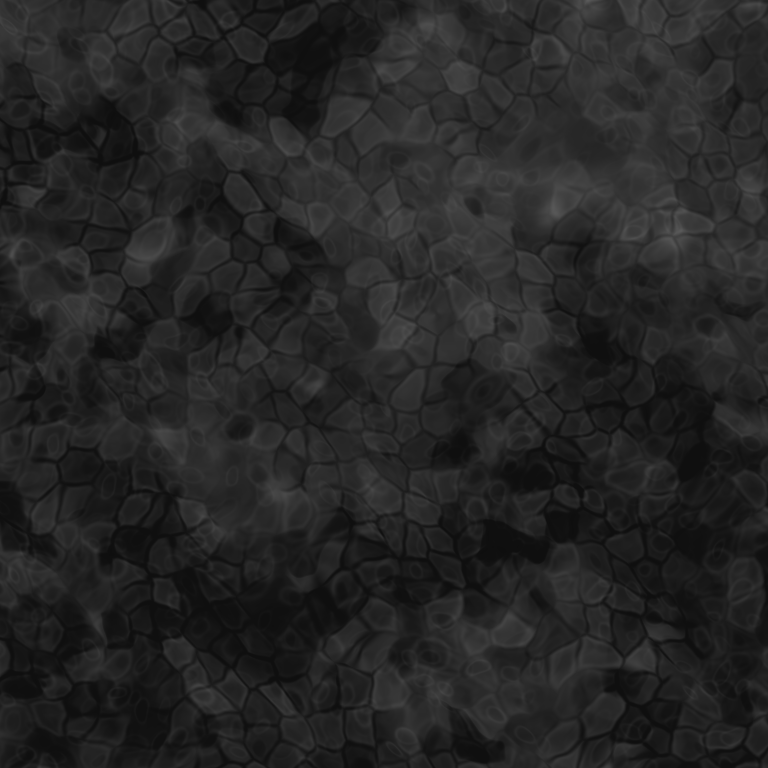
Give the GLSL for this texture, as a Shadertoy shader.

```glsl
#define CELL_COUNT 25.0
#define BASE_TONE 0.124
#define HAZE_GAIN 0.080
#define PATCH_GAIN 0.10
#define CELL_GAIN 0.075
#define RIM_GAIN 0.034
#define GAP_GAIN 0.052
#define RING_GAIN 0.050
#define SPOT_GAIN 0.13
#define DARK_FLOOR 0.055

vec3 hash3(vec2 p) {
    vec3 q = fract(p.xyx * vec3(0.1031, 0.1030, 0.0973));
    q += dot(q, q.yxz + 33.33);
    return fract((q.xxy + q.yzz) * q.zyx);
}

// Cellular noise: x border gap, y centre distance, z blended tone, w cell id
vec4 cells(vec2 p) {
    vec2 base = floor(p);
    float nearest = 9.0, second = 9.0, id = 0.0, tone = 0.0, total = 0.0;
    for (int j = -1; j <= 1; j++)
    for (int i = -1; i <= 1; i++) {
        vec2 tile = base + vec2(i, j);
        vec3 h = hash3(tile + 71.0);
        float d = length(tile + 0.05 + 0.9 * h.xy - p);
        float weight = exp(-8.0 * d * d);
        tone += weight * h.z;
        total += weight;
        if (d < nearest) { second = nearest; nearest = d; id = h.z; }
        else second = min(second, d);
    }
    return vec4(second - nearest, nearest, tone / total, id);
}

float soft(vec2 p) { return cells(p).z - 0.5; }

// Overlapping oval bodies, each with a lit rim and a random fill
float rings(vec2 p) {
    float sum = 0.0;
    for (int j = -1; j <= 1; j++)
    for (int i = -1; i <= 1; i++) {
        vec2 tile = floor(p) + vec2(i, j);
        vec3 h = hash3(tile + 137.0);
        vec3 k = hash3(tile + 311.0);
        vec2 q = p - tile - 0.2 - 0.6 * h.xy;
        vec2 axis = vec2(cos(6.2832 * k.x), sin(6.2832 * k.x));
        q = vec2(dot(q, axis), dot(q, vec2(-axis.y, axis.x)) * mix(1.0, 1.8, k.y));
        float radius = mix(0.28, 0.52, k.z);
        float d = length(q);
        float band = (d - radius) / 0.085;
        float fill = 1.0 - smoothstep(radius - 0.16, radius + 0.10, d);
        sum += h.z * h.z * exp(-band * band) + (fract(h.z * 7.0) - 0.62) * fill;
    }
    return sum;
}

// Sparse soft bright bodies
float spots(vec2 p) {
    float sum = 0.0;
    for (int j = -1; j <= 1; j++)
    for (int i = -1; i <= 1; i++) {
        vec2 tile = floor(p) + vec2(i, j);
        vec3 h = hash3(tile + 213.0);
        float radius = mix(0.12, 0.25, h.x);
        float d = length(tile + 0.2 + 0.6 * h.xy - p);
        sum += smoothstep(0.72, 1.0, h.z) * (1.0 - smoothstep(0.3 * radius, 1.5 * radius, d));
    }
    return sum;
}

// Layered sines that stretch the cells in varying directions
vec2 warp(vec2 p) {
    p += 0.010 * sin(p.yx * vec2(19.0, 23.0) + p * 9.0 + vec2(1.0, 4.0));
    p += 0.0035 * sin(p.yx * vec2(67.0, 59.0) + p * 31.0 + vec2(2.0, 0.5));
    return p + 0.0010 * sin(p.yx * vec2(210.0, 190.0) + p * 90.0);
}

float glow(vec2 p, vec2 centre, vec2 size) {
    vec2 q = (p - centre) / size;
    return exp(-dot(q, q));
}

// Membrane and gap of one sheet of cells
float cellSheet(vec2 p, float gapStrength) {
    vec4 c = cells(p);
    float band = (c.x - 0.20) / 0.15;
    float rim = exp(-band * band) * mix(0.0, 1.2, c.w);
    float gap = 1.0 - smoothstep(0.0, 0.22, c.x);
    return CELL_GAIN * (c.z - 0.5) + RIM_GAIN * rim - GAP_GAIN * gap * gapStrength;
}

void mainImage(out vec4 fragColor, in vec2 fragCoord) {
    vec2 uv = fragCoord / iResolution.xy;
    vec2 p = warp(uv);

    // Broad out-of-focus light
    float haze = glow(uv, vec2(0.72, 0.84), vec2(0.36, 0.25))
               + 0.65 * glow(uv, vec2(0.40, 0.43), vec2(0.15, 0.17))
               + 0.35 * glow(uv, vec2(0.03, 0.95), vec2(0.15));
    float veil = min(haze, 1.0);
    float medium = soft(p * 10.0 + 17.0);
    float tone = BASE_TONE + HAZE_GAIN * haze
               + PATCH_GAIN * (0.65 * soft(p * 4.3 + 3.0) + 0.75 * medium);

    // Sheet of cells under two layers of oval bodies, softer inside the haze
    float gapStrength = clamp(0.55 + 2.6 * soft(p * 14.0 + 57.0), 0.0, 1.3);
    float sheet = cellSheet(p * CELL_COUNT, gapStrength);
    mat2 turn = mat2(0.8, 0.6, -0.6, 0.8);
    float bodies = rings(turn * p * CELL_COUNT * 0.85) + 0.7 * rings(p.yx * CELL_COUNT * 1.3 + 40.0);
    tone += (sheet + RING_GAIN * bodies) * (1.0 - 0.3 * veil);

    // Bright bodies, dark hollows and faint mottling
    tone += SPOT_GAIN * (spots(p * 8.5) + 0.7 * spots(p.yx * 13.0 + 9.0)) * (0.5 + 0.4 * veil);
    tone -= 0.07 * smoothstep(0.26, 0.46, soft(p * 24.0 + 90.0)) * (1.0 - 0.6 * veil);
    tone += 0.024 * soft(p * 48.0 + 30.0) + 0.016 * soft(turn * p * 80.0 + 5.0);

    // Gentle compression of the dark end
    float lift = tone - DARK_FLOOR;
    tone = DARK_FLOOR + 0.5 * (lift + sqrt(lift * lift + 0.0006));
    fragColor = vec4(vec3(min(tone, 0.45)), 1.0);
}
```
